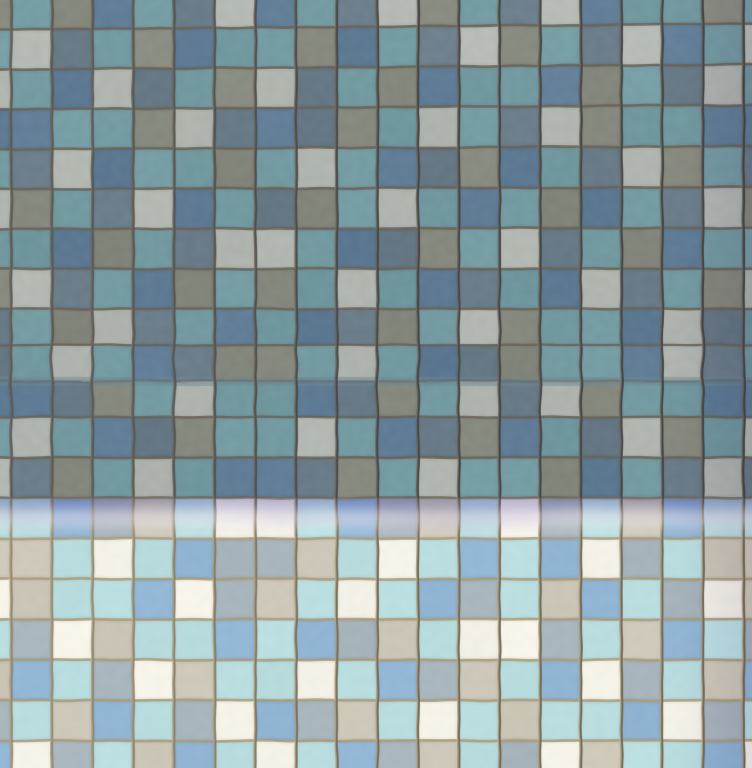
Write a Shadertoy shader that draws this texture.

```glsl
// Glass mosaic wall of six by six tile sheets, shaded above and sunlit below a glowing waterline.

// Layout, in canvas heights measured from the top left
const float COLUMN_START = 0.0143, COLUMN_PITCH = 0.05296;
const float BEND_TOP = 0.4023, BEND_BOTTOM = 0.5430;
const float PITCH_UPPER = 0.0523, PITCH_BEND = 0.0469, PITCH_LOWER = 0.0527;
const float WATERLINE = 0.6484, GLOW_DEPTH = 0.052;
const float RIPPLE_LINE = 0.4967;
const float TILT = 0.008, WOBBLE = 0.0016;
const float GROUT_HALF = 0.026;

// Glass colours: white, aqua, blue, slate, sand
const vec3 SHADE[5] = vec3[5](vec3(.69, .71, .69), vec3(.45, .60, .63),
    vec3(.37, .48, .58), vec3(.41, .48, .53), vec3(.52, .53, .49));
const vec3 SUNLIT[5] = vec3[5](vec3(.96, .95, .91), vec3(.73, .87, .88),
    vec3(.57, .71, .83), vec3(.66, .71, .74), vec3(.80, .78, .72));
const vec3 GROUT_SHADE = vec3(.42, .39, .34), GROUT_DARK = vec3(.25, .26, .27);
const vec3 GROUT_SUN = vec3(.67, .61, .47), GROUT_SUN_DARK = vec3(.42, .39, .33);
const vec3 LAVENDER = vec3(.66, .65, .79), HAZE = vec3(.95, .92, .95);

// Order of glass within a sheet row, and each sheet's quarter turn and offset
const int GLASS_ORDER[6] = int[6](0, 1, 2, 3, 4, 1);
const int SHEET_TURN[12] = int[12](1, 1, 2,  2, 0, 1,  0, 0, 1,  1, 0, 1);
const int SHEET_SHIFT[12] = int[12](2, 3, 5,  1, 0, 1,  3, 2, 2,  2, 2, 5);

float hash(vec2 p) {
    p = fract(p * vec2(.1031, .1137));
    p += dot(p, p.yx + 33.33);
    return fract((p.x + p.y) * p.x * 7.31);
}

vec2 gradientAt(vec2 cell) {
    float angle = 6.2832 * hash(cell + 57.0);
    return vec2(cos(angle), sin(angle));
}

float gradientNoise(vec2 p) {
    vec2 i = floor(p), f = p - i;
    vec2 u = f * f * f * (f * (f * 6.0 - 15.0) + 10.0);
    vec2 e = vec2(1, 0);
    float a = dot(gradientAt(i), f);
    float b = dot(gradientAt(i + e.xy), f - e.xy);
    float c = dot(gradientAt(i + e.yx), f - e.yx);
    float d = dot(gradientAt(i + e.xx), f - e.xx);
    return mix(mix(a, b, u.x), mix(c, d, u.x), u.y);
}

int stagger(int i) { return 2 + 3 * i + i / 2; }

// Which glass fills a tile: a staggered sheet, turned and shifted
int glassAt(ivec2 tile) {
    ivec2 q = tile + ivec2(17, 3);
    int sheet = clamp(q.y / 6, 0, 3) * 3 + (q.x / 6 + 3) % 3;
    ivec2 local = q % 6;
    int turn = SHEET_TURN[sheet];
    int k = turn == 0 ? local.x + stagger(local.y)
          : turn == 1 ? stagger(local.x) - local.y
          : stagger(5 - local.x) + local.y;
    return GLASS_ORDER[(k + SHEET_SHIFT[sheet] + 12) % 6];
}

// Row heights shrink where the water bends the view
float rowAt(float y) {
    return 8.0 + min(y - BEND_TOP, 0.0) / PITCH_UPPER
         + clamp(y - BEND_TOP, 0.0, BEND_BOTTOM - BEND_TOP) / PITCH_BEND
         + max(y - BEND_BOTTOM, 0.0) / PITCH_LOWER;
}

float lineMask(float d, float halfWidth, float aa) {
    return 1.0 - smoothstep(halfWidth - aa * .5, halfWidth + aa, abs(d));
}

void mainImage(out vec4 fragColor, in vec2 fragCoord) {
    vec2 p = fragCoord / iResolution.y;
    p.y = 1.0 - p.y;

    // Slight tilt and ripples in the grid
    vec2 w = p;
    w.y += TILT * (p.x - .3) * (1.0 - smoothstep(0.0, BEND_TOP, p.y));
    float bend = exp(-pow((p.y - .48) / .07, 2.0));
    w.x += WOBBLE * (1.0 + bend) * gradientNoise(p * vec2(17, 29));
    w.y += WOBBLE * gradientNoise(p * vec2(23, 19) + 40.0);
    vec2 grid = vec2(1.0 + (w.x - COLUMN_START) / COLUMN_PITCH, rowAt(w.y));
    vec2 tile = floor(grid);
    vec2 edge = fract(grid + .5) - .5;
    float aa = 1.0 / (iResolution.y * COLUMN_PITCH);

    // Glass, with small shifts in tone
    int glass = glassAt(ivec2(tile));
    float sun = smoothstep(-.0015, .0025, p.y - WATERLINE);
    vec3 shade = SHADE[glass], lit = SUNLIT[glass];
    float tone = .035 * (hash(tile + 20.0) - .5) + .018 * gradientNoise(p * 75.0);
    shade += tone + .012 * (1.0 - smoothstep(.0, .3, p.y));
    lit += tone * .7;

    // Faint upper ripple line
    float ripple = smoothstep(.007, .005, abs(p.y - RIPPLE_LINE));
    shade = mix(shade, vec3(.43, .54, .59), .45 * ripple);

    // Grout: tan joints with a dark shadow on their right
    float darker = smoothstep(.08, .55, p.x);
    float vertical = lineMask(edge.x, GROUT_HALF, aa);
    float horizontal = lineMask(edge.y, GROUT_HALF, aa) * (1.0 - .6 * ripple);
    float shadow = lineMask(edge.x - .022, .018, aa);
    vec3 tan_ = mix(GROUT_SHADE, GROUT_SUN, sun);
    vec3 dark = mix(GROUT_DARK, GROUT_SUN_DARK, sun);
    vec3 color = mix(shade, lit, sun);
    color *= 1.0 - .06 * smoothstep(.12, .0, min(abs(edge.x), abs(edge.y)));
    color = mix(color, tan_, .85 * max(vertical, horizontal));
    color = mix(color, dark, shadow * mix(.35, .85, darker));

    // Lavender fringe and white haze under the waterline
    float depth = (p.y - WATERLINE) / GLOW_DEPTH;
    float fringe = sun * (1.0 - smoothstep(.05, .8, depth + .25 * gradientNoise(p * vec2(9, 2))));
    float haze = sun * exp(-pow((depth - .5) / .3, 2.0));
    color = mix(color, color * LAVENDER * 1.12, .9 * fringe);
    color = mix(color, HAZE, .42 * haze);

    // Dimmer right margin
    color *= 1.0 - vec3(.08, .09, .06) * smoothstep(.87, .98, p.x);
    fragColor = vec4(clamp(color, 0.0, 1.0), 1.0);
}
```
